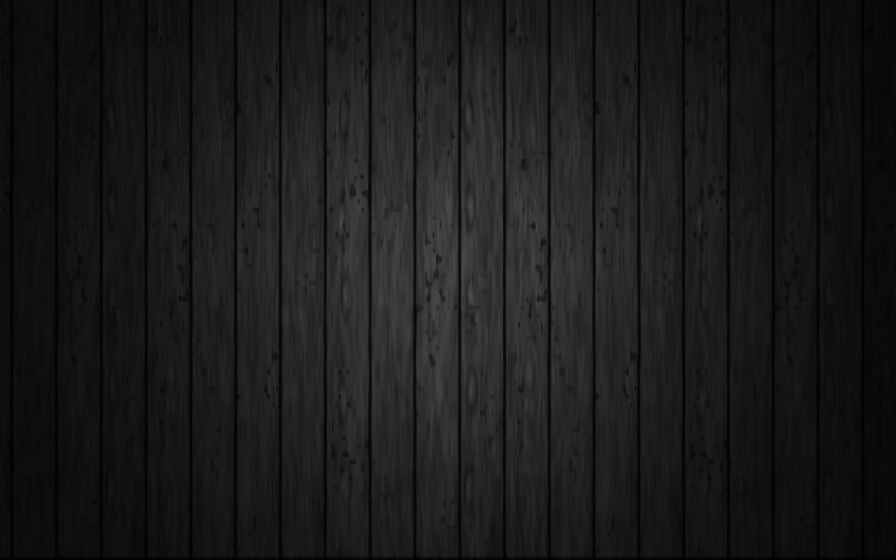
A Shadertoy shader for this texture:

```glsl
// Dark vertical wood planks with fine grain, knots and a soft central glow.

// All lengths are fractions of the canvas width.
const float PLANK_WIDTH = 0.05;
const float FIRST_SEAM = 0.0130;
const float PLANK_CYCLE = 8.0;
const float SEAM_HALF = 0.0013;
const float KNOT_SPACING = 0.104;
const float KNOT_BASE = 0.182;
const vec2 GLOW_CENTER = vec2(0.502, 0.322);
const float GLOW_FALLOFF = 10.8;
const float GLOW_LEVEL = 0.180;
const float AMBIENT_LEVEL = 0.042;
const float FINE_CONTRAST = 0.34;
const float STREAK_CONTRAST = 0.30;
const float BROAD_CONTRAST = 0.16;

float hash21(vec2 p) {
    vec3 q = fract(vec3(p.xyx) * 0.1031);
    q += dot(q, q.yzx + 33.33);
    return fract((q.x + q.y) * q.z);
}

float valueNoise(vec2 p) {
    vec2 cell = floor(p);
    vec2 f = fract(p);
    f = f * f * (3.0 - 2.0 * f);
    float low = mix(hash21(cell), hash21(cell + vec2(1.0, 0.0)), f.x);
    float high = mix(hash21(cell + vec2(0.0, 1.0)), hash21(cell + vec2(1.0)), f.x);
    return mix(low, high, f.y);
}

// Grain brightness around 1, stretched along the plank.
float woodGrain(vec2 p, float seed) {
    vec2 shift = vec2(seed * 17.0, seed * 31.0);
    float bend = valueNoise(p * vec2(45.0, 13.0) + shift) - 0.5;
    p.x += bend * 0.006;
    float fine = valueNoise(p * vec2(430.0, 48.0) + shift) - 0.5;
    float streak = valueNoise(p * vec2(210.0, 15.0) + shift + 50.0) - 0.5;
    float broad = valueNoise(p * vec2(65.0, 9.0) + shift + 90.0) - 0.5;
    return 1.0 + FINE_CONTRAST * fine + STREAK_CONTRAST * streak + BROAD_CONTRAST * broad;
}

// Elongated pale knots ringed by darker grain, one per vertical cell.
float knotShade(vec2 p, float across, float kind) {
    float row = floor((p.y - KNOT_BASE) / KNOT_SPACING + 0.5);
    float jitter = hash21(vec2(row + 20.0, kind)) - 0.5;
    float middle = kind < 4.0 ? 0.22 : 0.42;
    vec2 d = vec2((across - middle - jitter * 0.12) * PLANK_WIDTH,
                  p.y - KNOT_BASE - (row + jitter * 0.2) * KNOT_SPACING);
    d.x += (valueNoise(p * vec2(80.0, 60.0)) - 0.5) * 0.003;
    float r = length(d * vec2(1.0, 0.22));
    float core = exp(-pow(r / 0.0026, 2.0));
    float ring = exp(-pow((r - 0.0052) / 0.0016, 2.0));
    return 0.28 * core - 0.22 * ring;
}

// Small dark pits, gathered in loose patches.
float pitShade(vec2 p, float seed) {
    float patches = smoothstep(0.45, 0.8, valueNoise(p * vec2(50.0, 22.0) + seed * 13.0));
    float pits = smoothstep(0.68, 0.9, valueNoise(p * vec2(240.0, 110.0) + seed * 29.0));
    return patches * pits;
}

void mainImage(out vec4 fragColor, in vec2 fragCoord) {
    vec2 p = fragCoord / iResolution.x;
    float pixel = 1.0 / iResolution.x;

    // Plank layout: the board set repeats across the wall.
    float slot = (p.x - FIRST_SEAM) / PLANK_WIDTH;
    float plank = floor(slot);
    float across = fract(slot);
    float kind = mod(plank, PLANK_CYCLE);
    vec2 local = vec2(across * PLANK_WIDTH, p.y);

    // Wood surface.
    float wood = woodGrain(local, kind + 1.0);
    wood *= 0.95 + 0.10 * hash21(vec2(kind, 7.0));
    if (mod(kind, 5.0) == 2.0) wood += knotShade(p, across, kind);
    float pitDepth = mod(kind, 2.0) == 1.0 ? 0.45 : 0.25;
    wood *= 1.0 - pitDepth * pitShade(local, kind + 1.0);

    // Arched growth lines on one board of the set.
    if (kind == 3.0) {
        float arch = p.y * 6.0 + pow((across - 0.55) * 3.2, 2.0);
        arch += valueNoise(local * vec2(60.0, 14.0)) * 1.2;
        wood += 0.08 * sin(arch * 14.0) * smoothstep(0.5, 0.15, abs(across - 0.55));
    }

    // Seams: dark groove, shaded shoulders and a thin lit edge.
    float side = (across - step(0.5, across)) * PLANK_WIDTH;
    float seamDist = abs(side);
    float ragged = SEAM_HALF * (0.8 + 0.5 * valueNoise(vec2(plank * 9.0, p.y * 55.0)));
    float groove = 1.0 - smoothstep(ragged - pixel * 0.5, ragged + pixel, seamDist);
    float shoulder = exp(-seamDist / 0.0035);
    float litEdge = exp(-pow((side - 0.0042) / 0.0012, 2.0));
    wood *= (1.0 - 0.22 * shoulder) * (1.0 - 0.72 * groove);
    wood += 0.10 * litEdge;

    // Light falls off from the middle; the far right and bottom rim stay dark.
    vec2 fromGlow = p - GLOW_CENTER;
    float light = AMBIENT_LEVEL + GLOW_LEVEL * exp(-GLOW_FALLOFF * dot(fromGlow, fromGlow));
    light *= 1.0 - 0.25 * smoothstep(0.960, 0.966, p.x);
    light *= mix(0.25, 1.0, smoothstep(0.001, 0.005, p.y));

    fragColor = vec4(vec3(clamp(light * wood, 0.0, 1.0)), 1.0);
}
```
